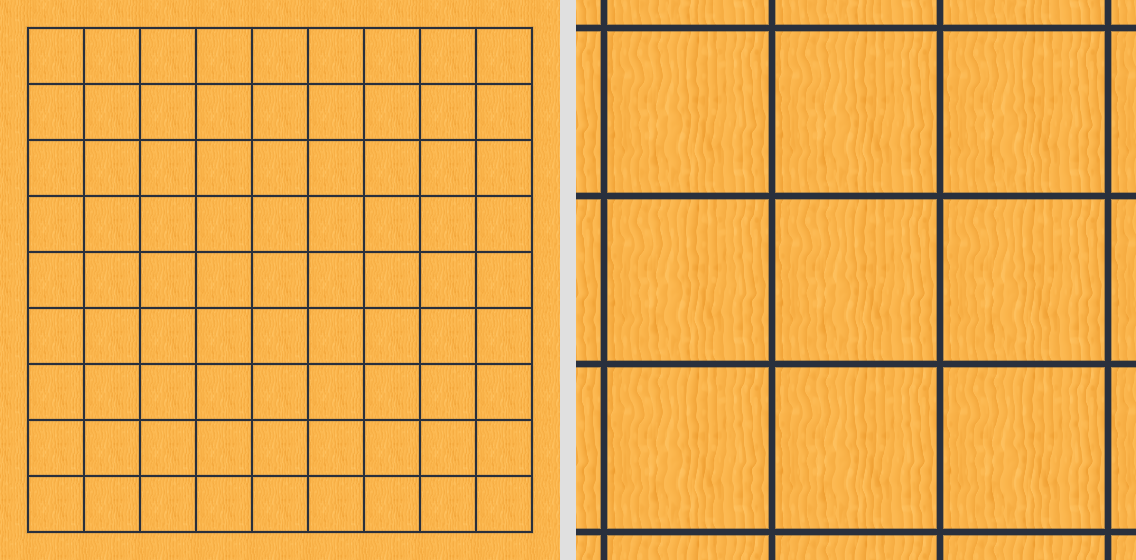
Left, the full canvas; right, a detail of the centre.
Reproduce this pattern procedurally as a Shadertoy shader.

```glsl
// Nine by nine board of dark ruled lines on wood with a tiled vertical grain.
#define CELLS 9.0
#define PITCH 0.1
#define LINE_WIDTH 0.004
#define STRANDS 18.0
#define WAVER 0.75
#define GRAIN_CONTRAST 0.8
#define WOOD vec3(0.985, 0.715, 0.305)
#define WOOD_LIGHT vec3(1.0, 0.785, 0.42)
#define WOOD_DARK vec3(0.93, 0.61, 0.18)
#define INK vec3(0.16, 0.19, 0.24)

float hash(vec2 p) {
    return fract(sin(dot(p, vec2(127.1, 311.7))) * 43758.5453);
}

// Value noise that wraps after the given number of lattice steps.
float tiledNoise(vec2 uv, vec2 period) {
    vec2 p = uv * period;
    vec2 i = floor(p);
    vec2 f = fract(p);
    f = f * f * (3.0 - 2.0 * f);
    vec2 a = mod(i, period);
    vec2 b = mod(i + 1.0, period);
    return mix(mix(hash(a), hash(vec2(b.x, a.y)), f.x),
               mix(hash(vec2(a.x, b.y)), hash(b), f.x), f.y);
}

// Grain of one tile, signed: positive is light, negative is dark.
float woodGrain(vec2 uv, float pixel) {
    // Strands waver most a little left of the tile centre.
    float knot = exp(-40.0 * (uv.x - 0.42) * (uv.x - 0.42));
    float bend = tiledNoise(uv, vec2(6.0, 7.0)) - 0.5;
    float ripple = tiledNoise(uv, vec2(9.0, 19.0)) - 0.5;
    float x = uv.x * STRANDS + WAVER * (bend * (0.8 + knot) + 0.6 * ripple);

    // Each strand fades from a light edge to a dark groove.
    float strand = mod(floor(x), STRANDS);
    float s = fract(x);
    float soft = clamp(pixel * STRANDS / PITCH, 0.08, 0.5);
    float ramp = s * (1.0 - smoothstep(1.0 - soft, 1.0, s));
    float strength = 0.6 + 0.8 * hash(vec2(strand, 5.0));
    float tone = (0.38 - ramp) * strength;

    // Broad bands and short flecks.
    tone += 0.4 * (tiledNoise(uv, vec2(5.0, 1.0)) - 0.5);
    float fleck = tiledNoise(uv, vec2(32.0, 14.0));
    tone += 0.45 * smoothstep(0.72, 0.95, fleck);
    tone -= 0.35 * smoothstep(0.28, 0.05, fleck);
    return tone * GRAIN_CONTRAST;
}

// Signed distance to the ruled lines, cut off at the outer frame.
float ruledGrid(vec2 p) {
    vec2 toLine = abs(fract(p / PITCH + 0.5 * CELLS + 0.5) - 0.5) * PITCH;
    float lines = min(toLine.x, toLine.y) - 0.5 * LINE_WIDTH;
    float frame = max(abs(p.x), abs(p.y)) - 0.5 * (CELLS * PITCH + LINE_WIDTH);
    return max(lines, frame);
}

void mainImage(out vec4 fragColor, in vec2 fragCoord) {
    float pixel = 1.0 / min(iResolution.x, iResolution.y);
    vec2 p = (fragCoord - 0.5 * iResolution.xy) * pixel;

    // Wood, with the same tile in every cell and through the margin.
    float grain = woodGrain(fract(p / PITCH + 0.5 * CELLS), pixel);
    vec3 colour = mix(WOOD, WOOD_LIGHT, clamp(grain, 0.0, 1.0));
    colour = mix(colour, WOOD_DARK, clamp(-grain, 0.0, 1.0));

    // Ink lines with one-pixel smoothing.
    float ink = clamp(0.5 - ruledGrid(p) / pixel, 0.0, 1.0);
    fragColor = vec4(mix(colour, INK, ink), 1.0);
}
```
